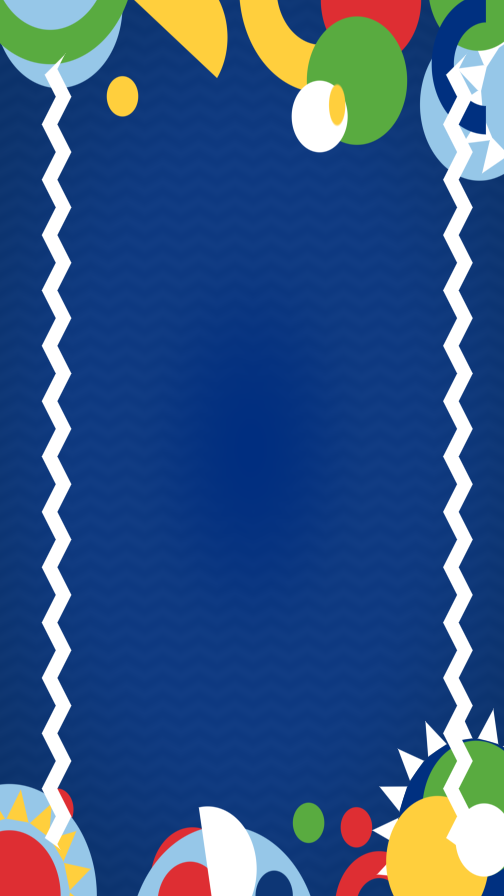
Give the GLSL for this background, as a WebGL 2 fragment shader.

```glsl
#version 300 es
precision highp float;
uniform vec2 u_resolution;
out vec4 fragColor;

const vec3 NAVY = vec3(0.0, 0.19, 0.50);
const vec3 SKY = vec3(0.59, 0.78, 0.91);
const vec3 GREEN = vec3(0.35, 0.67, 0.25);
const vec3 YELLOW = vec3(1.0, 0.81, 0.24);
const vec3 RED = vec3(0.87, 0.18, 0.20);
const vec3 WHITE = vec3(1.0);

vec3 color;
vec2 p;

// Blend a flat colour where the signed distance is negative
void paint(float d, vec3 tint) {
  float edge = 3.0 / u_resolution.x;
  color = mix(color, tint, 1.0 - smoothstep(-edge, edge, d));
}

float disc(vec2 center, float radius) {
  return length(p - center) - radius;
}

float ring(vec2 center, float radius, float halfWidth) {
  return abs(disc(center, radius)) - halfWidth;
}

float halfDisc(vec2 center, float radius, vec2 normal) {
  return max(disc(center, radius), -dot(p - center, normalize(normal)));
}

float oval(vec2 center, vec2 radii) {
  return (length((p - center) / radii) - 1.0) * min(radii.x, radii.y);
}

// Triangular rays repeated around a center
float rays(vec2 center, float base, float tip, float halfWidth, float count, float phase) {
  vec2 q = p - center;
  float sector = 6.28318 / count;
  float angle = mod(atan(q.y, q.x) - phase + 0.5 * sector, sector) - 0.5 * sector;
  q = length(q) * vec2(cos(angle), sin(angle));
  float slope = halfWidth / (tip - base);
  return max(base - q.x, (abs(q.y) - slope * (tip - q.x)) / sqrt(1.0 + slope * slope));
}

// Vertical zigzag ribbon with slanted ends
float zigzag(float x) {
  float wave = abs(fract((p.y - 0.348) / 0.3707 + 0.5) - 0.5) * 2.0;
  float side = p.x - x;
  float ribbon = (abs(side + 0.06 - 0.12 * wave) - 0.067) * 0.84;
  float top = (p.y - 5.54 - 0.78 * (side + 0.05)) * 0.79;
  float bottom = (0.36 - 0.56 * (side + 0.05) - p.y) * 0.87;
  return max(ribbon, max(top, bottom));
}

vec3 background() {
  vec2 q = (p - vec2(2.15, 3.0)) / vec2(2.16, 3.0);
  float r = length(q);
  vec3 c = mix(vec3(0.0, 0.18, 0.50), vec3(0.06, 0.23, 0.51), smoothstep(0.0, 0.5, r));
  c = mix(c, vec3(0.05, 0.20, 0.42), smoothstep(0.6, 1.35, r));
  // Faint woven chevrons
  float fold = abs(fract(p.x / 0.31) - 0.5);
  float weave = sin(6.28318 * (p.y / 0.125 + fold)) * 0.006;
  return c + weave * smoothstep(0.05, 0.4, r);
}

void main() {
  p = gl_FragCoord.xy / u_resolution * vec2(4.32, 6.0);
  color = background();

  // Top left
  paint(disc(vec2(0.50, 5.96), 0.55), SKY);
  paint(disc(vec2(0.43, 6.30), 0.73), GREEN);
  paint(disc(vec2(0.43, 6.30), 0.50), SKY);
  paint(halfDisc(vec2(1.49, 5.75), 0.46, vec2(0.593, 0.805)), YELLOW);
  paint(disc(vec2(1.05, 5.355), 0.135), YELLOW);

  // Top center
  paint(ring(vec2(2.75, 6.08), 0.54, 0.16), YELLOW);
  paint(disc(vec2(3.18, 6.0), 0.43), RED);
  paint(disc(vec2(3.06, 5.46), 0.43), GREEN);
  paint(disc(vec2(2.74, 5.22), 0.24), WHITE);
  paint(oval(vec2(2.89, 5.297), vec2(0.07, 0.137)), YELLOW);

  // Top right
  paint(disc(vec2(4.11, 5.30), 0.51), SKY);
  paint(rays(vec2(4.55, 5.35), 0.42, 0.66, 0.10, 16.0, 0.1), WHITE);
  paint(disc(vec2(4.10, 6.09), 0.43), GREEN);
  paint(max(ring(vec2(4.17, 5.57), 0.375, 0.095), p.x - 4.165), NAVY);

  // Bottom left
  paint(disc(vec2(0.49, 0.58), 0.14), RED);
  paint(disc(vec2(0.08, 0.0), 0.75), SKY);
  paint(rays(vec2(0.08, 0.0), 0.51, 0.72, 0.095, 16.0, 0.255), YELLOW);
  paint(disc(vec2(0.08, 0.0), 0.44), RED);

  // Bottom center
  paint(disc(vec2(1.65, 0.10), 0.36), RED);
  paint(disc(vec2(1.92, -0.35), 0.82), SKY);
  paint(disc(vec2(1.63, -0.05), 0.28), RED);
  paint(oval(vec2(2.35, 0.0), vec2(0.16, 0.17)), vec3(0.05, 0.21, 0.46));
  paint(halfDisc(vec2(1.78, 0.18), 0.42, vec2(0.98, 0.18)), WHITE);
  paint(disc(vec2(2.645, 0.49), 0.135), GREEN);
  paint(disc(vec2(3.055, 0.46), 0.135), RED);

  // Bottom right
  paint(ring(vec2(3.25, -0.08), 0.29, 0.09), RED);
  paint(rays(vec2(4.05, 0.41), 0.64, 0.86, 0.09, 18.0, 0.314), WHITE);
  paint(disc(vec2(4.05, 0.41), 0.64), NAVY);
  paint(disc(vec2(4.08, 0.58), 0.46), GREEN);
  paint(disc(vec2(3.75, 0.23), 0.44), YELLOW);
  paint(disc(vec2(4.15, 0.375), 0.245), WHITE);

  // Side ribbons
  paint(min(zigzag(0.485), zigzag(3.925)), WHITE);
  fragColor = vec4(color, 1.0);
}
```
